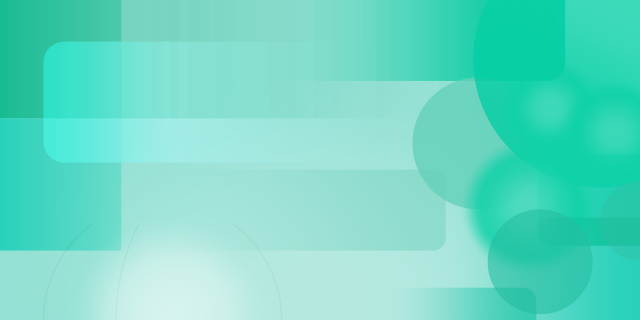
This background is drawn by a Shadertoy shader. Its source:

```glsl
// Layered mint and teal panels with translucent discs and soft glows.
#define MINT vec3(0.58, 0.88, 0.83)
#define PALE vec3(0.71, 0.915, 0.88)
#define TEAL vec3(0.16, 0.82, 0.73)
#define GREEN vec3(0.06, 0.82, 0.66)
#define DEEP vec3(0.10, 0.74, 0.58)
#define AQUA vec3(0.24, 0.855, 0.73)
#define STRIPE_WIDTH 0.028
#define STRIPE_STRENGTH 0.012

float hash(float n) { return fract(sin(n * 127.1) * 43758.5453); }

// Antialiased coverage of a signed distance
float fill(float d) {
    return clamp(0.5 - d * iResolution.y, 0.0, 1.0);
}

float disc(vec2 p, vec2 center, float radius) {
    return fill(length(p - center) - radius);
}

float panel(vec2 p, vec2 lo, vec2 hi, float radius) {
    vec2 q = abs(p - 0.5 * (lo + hi)) - 0.5 * (hi - lo) + radius;
    return fill(length(max(q, 0.0)) + min(max(q.x, q.y), 0.0) - radius);
}

float arc(vec2 p, vec2 center, float radius) {
    return 1.0 - smoothstep(0.0, 0.004, abs(length(p - center) - radius));
}

// Blurred green disc with a lighter heart
vec3 softDisc(vec3 col, vec2 p, vec2 center, float radius, float strength) {
    float d = length(p - center) / radius;
    vec3 tint = mix(AQUA + vec3(0.04, 0.0, 0.01), GREEN, smoothstep(0.1, 0.8, d));
    return mix(col, tint, strength * (1.0 - smoothstep(0.72, 1.08, d)));
}

void mainImage(out vec4 fragColor, in vec2 fragCoord) {
    vec2 p = fragCoord / iResolution.y;
    p.x = 2.0 * fragCoord.x / iResolution.x;

    // Base wash, pale below the middle and teal at the right
    float pale = 1.0 - smoothstep(0.1, 1.0, length((p - vec2(1.0, 0.08)) * vec2(1.0, 1.4)));
    vec3 col = mix(MINT, PALE, pale);
    col = mix(col, TEAL, smoothstep(1.38, 2.02, p.x));

    // Top band and left blocks
    float top = fill(0.63 - p.y);
    float left = fill(p.x - 0.379);
    float across = clamp(p.x / 0.379, 0.0, 1.0);
    col = mix(col, vec3(0.44, 0.82, 0.73), top * 0.85 * (1.0 - smoothstep(0.3, 1.4, p.x)));
    col = mix(col, DEEP, left * top * mix(1.0, 0.45, across));
    col = mix(col, TEAL, left * (1.0 - top) * fill(0.217 - p.y) * mix(1.0, 0.38, across));

    // Bright rounded bar fading to the right
    vec3 barColor = mix(vec3(0.18, 0.90, 0.80), vec3(0.56, 0.92, 0.88), smoothstep(0.1, 0.6, p.x));
    barColor += (1.0 - top) * vec3(0.10, 0.03, 0.06);
    float bar = panel(p, vec2(0.136, 0.492), vec2(1.4, 0.870), 0.065);
    col = mix(col, barColor, bar * 0.88 * (1.0 - smoothstep(0.136, 1.25, p.x)));

    // Rounded panels that grow denser to the right
    float upper = panel(p, vec2(0.7, 0.747), vec2(1.766, 1.3), 0.055);
    col = mix(col, GREEN - 0.02, upper * smoothstep(0.85, 1.72, p.x));
    float middle = panel(p, vec2(0.4, 0.217), vec2(1.393, 0.470), 0.04);
    col = mix(col, vec3(0.47, 0.83, 0.75), middle * 0.55 * smoothstep(0.45, 1.35, p.x));
    float lower = panel(p, vec2(1.1, -0.3), vec2(1.676, 0.101), 0.04);
    col = mix(col, vec3(0.19, 0.79, 0.69), lower * 0.9 * smoothstep(1.2, 1.72, p.x));

    // Fine vertical banding over the upper gradients
    float stripe = hash(floor(p.x / STRIPE_WIDTH)) - 0.5;
    col += STRIPE_STRENGTH * stripe * top;

    // White glow with two hairline arcs
    float haze = 1.0 - smoothstep(0.16, 0.32, length(p - vec2(0.53, 0.015)));
    float core = 1.0 - smoothstep(0.0, 0.28, length(p - vec2(0.53, 0.015)));
    col = mix(col, vec3(0.90, 0.97, 0.96), haze * (0.42 + 0.33 * core));
    float hairline = arc(p, vec2(0.508, 0.0), 0.372) + arc(p, vec2(1.023, 0.0), 0.661) * fill(p.x - 0.5);
    col -= 0.035 * hairline * fill(p.y - 0.30);

    // Mid disc behind the large disc
    col = mix(col, vec3(0.39, 0.82, 0.73), 0.8 * disc(p, vec2(1.495, 0.552), 0.206));

    // Large disc, green at lower left and aqua at upper right
    float big = disc(p, vec2(1.88, 0.815), 0.401);
    vec3 bigColor = mix(GREEN, AQUA, smoothstep(-0.28, 0.18, dot(p - vec2(1.88, 0.815), vec2(0.45, 0.89))));
    bigColor = mix(bigColor, GREEN - vec3(0.03, 0.01, 0.01), upper * 0.95);
    col = mix(col, bigColor, big * 0.97);
    col = mix(col, MINT - 0.15, 0.08 * big * disc(p, vec2(1.495, 0.552), 0.206));

    // Soft discs
    col = softDisc(col, p, vec2(1.656, 0.354), 0.205, 0.85);
    col = softDisc(col, p, vec2(1.719, 0.661), 0.150, 0.80 * (1.0 - upper));
    col = softDisc(col, p, vec2(1.922, 0.583), 0.165, 0.75);

    // Right panel with a darker lower strip
    float side = panel(p, vec2(1.68, 0.232), vec2(2.3, 0.518), 0.04);
    float density = smoothstep(1.5, 2.0, p.x);
    col = mix(col, GREEN, side * 0.55 * density);
    col = mix(col, vec3(0.05, 0.75, 0.60), side * fill(p.y - 0.32) * 0.75 * density);

    // Translucent front discs
    col = mix(col, vec3(0.14, 0.74, 0.63), 0.58 * disc(p, vec2(1.688, 0.182), 0.164));
    col = mix(col, vec3(0.20, 0.74, 0.63), 0.40 * disc(p, vec2(2.0, 0.310), 0.125));

    fragColor = vec4(clamp(col, 0.0, 1.0), 1.0);
}
```
